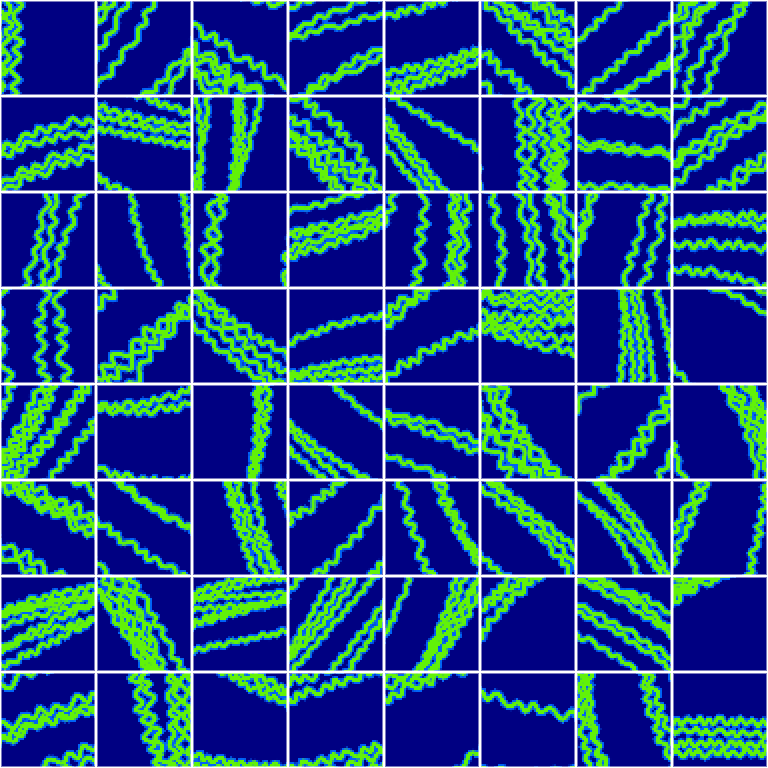
Give the GLSL for this pattern, as a WebGL 1 fragment shader.

```glsl
precision highp float;
// An eight by eight sheet of navy tiles parted by thin white rules.
// Each tile holds a hashed bundle of wavy strands with a green core and blue rim;
// distances to short strand segments are taken on a coarse texel grid.

uniform vec2 u_resolution;

// Lengths are in tile widths unless stated otherwise.
const float TILES = 8.0;
const float TEXELS = 48.0;          // texels across one tile
const float RULE_HALF = 0.0155;
const float CORE_HALF = 0.021;
const float RIM_HALF = 0.041;
const float RIM_ROUGHNESS = 0.012;
const int MAX_STRANDS = 7;
const float MIN_STRANDS = 3.0;
const float OFFSET_SPAN = 1.25;     // spread of strands across a tile
const float CLUMP_CHANCE = 0.42;    // chance to sit beside the previous strand
const float CLUMP_GAP = 0.10;
const vec2 PERIOD_RANGE = vec2(0.11, 0.21);
const vec2 STEEPNESS_RANGE = vec2(0.13, 0.29); // wave height over period
const int SEGMENTS = 8;
const float SEARCH_HALF = 0.05;     // reach of the nearest-segment search
const float PI = 3.14159265;

const vec3 NAVY = vec3(0.0, 0.0, 0.51);
const vec3 BLUE = vec3(0.0, 0.39, 0.97);
const vec3 GREEN = vec3(0.38, 0.95, 0.03);
const vec3 WHITE = vec3(1.0);

vec4 hash4(vec3 p) {
  vec4 q = fract(p.xyzx * vec4(0.1031, 0.1030, 0.0973, 0.1099));
  q += dot(q, q.wzxy + 33.33);
  return fract((q.xxyz + q.yzzw) * q.zywx);
}

// strand: offset, slope, bend, phase; wave: height, angular frequency
float strandHeight(float u, vec4 strand, vec2 wave) {
  float t = wave.y * u;
  float ripple = 0.78 * sin(t + strand.w + 0.8 * sin(0.37 * t + 2.0 * strand.w))
               + 0.32 * sin(0.43 * t - 3.0 * strand.w);
  return strand.x + u * (strand.y + strand.z * u) + wave.x * ripple;
}

float segmentDistance(vec2 p, vec2 a, vec2 b) {
  vec2 ab = b - a;
  return length(p - a - ab * clamp(dot(p - a, ab) / dot(ab, ab), 0.0, 1.0));
}

float strandDistance(vec2 p, vec4 strand, vec2 wave) {
  float u = p.x - SEARCH_HALF;
  vec2 a = vec2(u, strandHeight(u, strand, wave));
  float d = 10.0;
  for (int i = 0; i < SEGMENTS; i++) {
    u += 2.0 * SEARCH_HALF / float(SEGMENTS);
    vec2 b = vec2(u, strandHeight(u, strand, wave));
    d = min(d, segmentDistance(p, a, b));
    a = b;
  }
  return d;
}

// Distance to the nearest strand of one tile, p centred on the tile
float bundleDistance(vec2 p, vec2 tile) {
  vec4 look = hash4(vec3(tile, 17.0));
  vec4 form = hash4(vec3(tile, 43.0));
  float angle = PI * look.x;
  vec2 along = vec2(cos(angle), sin(angle));
  vec2 q = vec2(dot(p, along), dot(p, vec2(-along.y, along.x)));

  float period = mix(PERIOD_RANGE.x, PERIOD_RANGE.y, look.y);
  float height = period * mix(STEEPNESS_RANGE.x, STEEPNESS_RANGE.y, look.z);
  float count = MIN_STRANDS + floor(look.w * (float(MAX_STRANDS) - MIN_STRANDS + 1.0));
  float fan = 0.7 * (form.x - 0.5);
  float bend = 0.4 * (form.y - 0.5);

  float d = 10.0;
  float offset = 0.0;
  for (int i = 0; i < MAX_STRANDS; i++) {
    if (float(i) >= count) break;
    vec4 h = hash4(vec3(tile, 71.0 + float(i) * 5.0));
    vec4 k = hash4(vec3(tile, 131.0 + float(i) * 7.0));
    bool clumped = i > 0 && h.x < CLUMP_CHANCE;
    offset = clumped ? offset + CLUMP_GAP * (0.6 + 0.6 * h.y)
                     : OFFSET_SPAN * (h.y - 0.5);
    vec4 strand = vec4(offset, fan * offset + 0.26 * (h.z - 0.5),
                       bend + 0.2 * (k.x - 0.5), 2.0 * PI * h.w);
    vec2 wave = vec2(height * mix(0.8, 1.2, k.y),
                     2.0 * PI / (period * mix(0.88, 1.12, k.z)));
    d = min(d, strandDistance(q, strand, wave));
  }
  return d;
}

float inside(float d, float edge, float soft) {
  return 1.0 - smoothstep(edge - soft, edge + soft, d);
}

void main() {
  vec2 sheet = TILES * gl_FragCoord.xy / u_resolution;
  float pixel = TILES / min(u_resolution.x, u_resolution.y);
  vec2 tile = floor(sheet);
  vec2 local = fract(sheet) - 0.5;

  // Snap to texel centres, with a pixel-wide blend across their seams
  vec2 grid = (local + 0.5) * TEXELS;
  vec2 seam = floor(grid + 0.5);
  float blend = min(1.0, 0.8 * pixel * TEXELS);
  vec2 snapped = (seam + clamp((grid - seam) / blend, -0.5, 0.5)) / TEXELS - 0.5;

  // Strands, with an uneven rim
  float d = bundleDistance(snapped, tile);
  float grain = hash4(vec3(floor(grid) + tile * TEXELS, 5.0)).x - 0.5;
  vec3 color = mix(NAVY, BLUE, inside(d, RIM_HALF + RIM_ROUGHNESS * grain, 0.5 * pixel));
  color = mix(color, GREEN, inside(d, CORE_HALF, 0.5 * pixel));

  // White rules on the tile edges
  float edge = 0.5 - max(abs(local.x), abs(local.y));
  color = mix(color, WHITE, inside(edge, RULE_HALF, 0.5 * pixel));
  gl_FragColor = vec4(color, 1.0);
}
```
